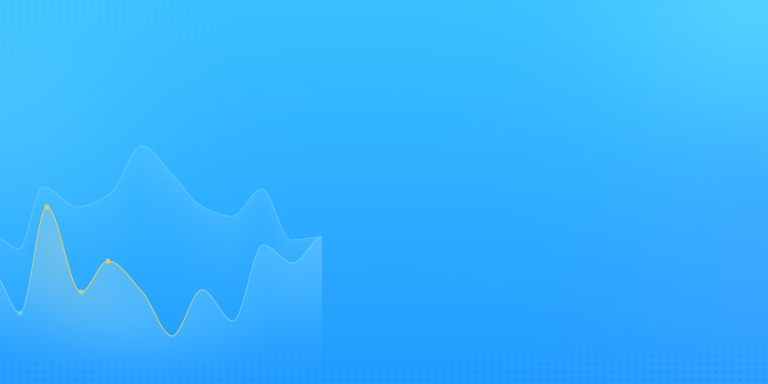
A Shadertoy shader for this background:

```glsl
// Blue gradient backdrop with faint dot grids and two glowing translucent wave charts.

const int KNOTS = 12;
const float CHART_END = 0.839;

// Knots of both charts, in units of canvas height
const vec2 BACK_WAVE[KNOTS] = vec2[KNOTS](
    vec2(0.0, 0.380), vec2(0.049, 0.352), vec2(0.112, 0.514), vec2(0.201, 0.461),
    vec2(0.286, 0.495), vec2(0.370, 0.620), vec2(0.448, 0.547), vec2(0.523, 0.464),
    vec2(0.604, 0.437), vec2(0.682, 0.508), vec2(0.758, 0.375), vec2(0.839, 0.383));
const vec2 FRONT_WAVE[KNOTS] = vec2[KNOTS](
    vec2(0.0, 0.271), vec2(0.052, 0.185), vec2(0.122, 0.461), vec2(0.211, 0.240),
    vec2(0.281, 0.320), vec2(0.370, 0.240), vec2(0.448, 0.125), vec2(0.526, 0.245),
    vec2(0.607, 0.164), vec2(0.685, 0.362), vec2(0.763, 0.315), vec2(0.839, 0.383));

float slope(vec2 a, vec2 b) {
    return (b.y - a.y) / (b.x - a.x);
}

// Harmonic mean of neighbouring slopes, flat at peaks and valleys
float tangent(float s, float t) {
    return s * t > 0.0 ? 2.0 * s * t / (s + t) : 0.0;
}

// Monotone cubic through the knots: returns height and derivative
vec2 wave(vec2 k[KNOTS], float x) {
    int i = 0;
    for (int j = 1; j < KNOTS - 1; j++) if (x > k[j].x) i = j;
    vec2 a = k[i], b = k[i + 1];
    float s = slope(a, b), w = b.x - a.x;
    float m0 = i > 0 ? tangent(slope(k[max(i - 1, 0)], a), s) : s;
    float m1 = i < KNOTS - 2 ? tangent(s, slope(b, k[min(i + 2, KNOTS - 1)])) : 0.0;
    float t = clamp((x - a.x) / w, 0.0, 1.0);
    float c = 3.0 * s - 2.0 * m0 - m1, d = m0 + m1 - 2.0 * s;
    return vec2(a.y + w * t * (m0 + t * (c + t * d)), m0 + t * (2.0 * c + 3.0 * t * d));
}

// Soft coverage of a stroke around a curve
float stroke(float y, vec2 curve, float halfWidth, float px) {
    float dist = abs(y - curve.x) / sqrt(1.0 + curve.y * curve.y);
    return 1.0 - smoothstep(halfWidth - 0.5 * px, halfWidth + 0.7 * px, dist);
}

float glow(vec2 p, vec2 center, vec2 size) {
    vec2 q = (p - center) / size;
    return exp(-dot(q, q));
}

void mainImage(out vec4 fragColor, in vec2 fragCoord) {
    float px = 1.0 / iResolution.y;
    vec2 p = fragCoord * px;
    p.x *= 2.0 * iResolution.y / iResolution.x;
    vec3 gold = vec3(0.93, 0.80, 0.36);
    vec3 paleBlue = vec3(0.55, 0.85, 1.0);

    // Sky gradient with lighter sides and corner
    vec3 color = mix(vec3(0.13, 0.61, 1.0), vec3(0.225, 0.755, 1.0), p.y);
    color = mix(color, vec3(0.36, 0.82, 1.0), 0.42 * glow(p, vec2(0.0, 0.75), vec2(0.4, 0.42)));
    color = mix(color, vec3(0.38, 0.86, 1.0), 0.65 * glow(p, vec2(2.0, 1.0), vec2(0.42, 0.4)));
    color = mix(color, vec3(0.28, 0.65, 1.0), 0.5 * glow(p, vec2(2.05, 0.3), vec2(0.45, 0.4)));

    // Dot grid, strongest along the bottom and faint along the top
    float pitch = 1.0 / 48.0;
    float dotDist = length((fract(p / pitch) - 0.5) * pitch);
    float dots = 1.0 - smoothstep(0.0035, 0.0035 + 1.5 * px, dotDist);
    float dotFade = 0.10 * (1.0 - smoothstep(0.02, 0.2, p.y))
        + 0.04 * smoothstep(0.6, 1.0, p.y) * (1.0 - 0.5 * smoothstep(0.4, 1.2, p.x));
    color = mix(color, vec3(0.08, 0.48, 0.93), dots * dotFade * 1.6);

    float inside = 1.0 - smoothstep(CHART_END - 0.5 * px, CHART_END + 0.5 * px, p.x);
    vec2 back = wave(BACK_WAVE, p.x);
    vec2 front = wave(FRONT_WAVE, p.x);

    // Back chart: fading fill with a seam below its summit
    float depth = back.x - p.y;
    float backFill = smoothstep(-px, px, depth) * exp(-max(depth, 0.0) * 9.0);
    float seam = smoothstep(0.370 - px, 0.370 + px, p.x);
    color = mix(color, paleBlue, inside * backFill * mix(0.13, 0.21, seam));
    color = mix(color, paleBlue, inside * 0.38 * stroke(p.y, back, 0.0011, px));

    // Front chart: pale fill with a warm tint under the first peaks
    depth = front.x - p.y;
    float frontFill = inside * smoothstep(-px, px, depth);
    float fade = smoothstep(0.02, 0.36, p.y) * 0.24
        + 0.22 * glow(p, vec2(0.38, 0.16), vec2(0.24, 0.13));
    float warm = glow(p, vec2(0.17, 0.34), vec2(0.16, 0.2));
    color = mix(color, mix(paleBlue, vec3(0.76, 0.85, 0.82), warm), frontFill * (fade + 0.13 * warm));

    // Front outline turns from pale blue to gold and back
    float golden = smoothstep(0.05, 0.11, p.x) * (1.0 - smoothstep(0.42, 0.64, p.x));
    float line = stroke(p.y, front, 0.0013, px);
    color = mix(color, mix(paleBlue, gold, golden), inside * line * mix(0.5, 0.8, golden));

    // Round markers on the first four turning points
    for (int i = 1; i < 5; i++) {
        float dist = length(p - FRONT_WAVE[i]);
        float marker = 1.0 - smoothstep(0.0065 - px, 0.0065 + px, dist);
        float tint = i == 1 ? 0.0 : (i == 3 ? 0.6 : 1.0);
        color = mix(color, mix(paleBlue, gold, tint), marker * mix(0.5, 0.85, tint));
    }

    fragColor = vec4(color, 1.0);
}
```
